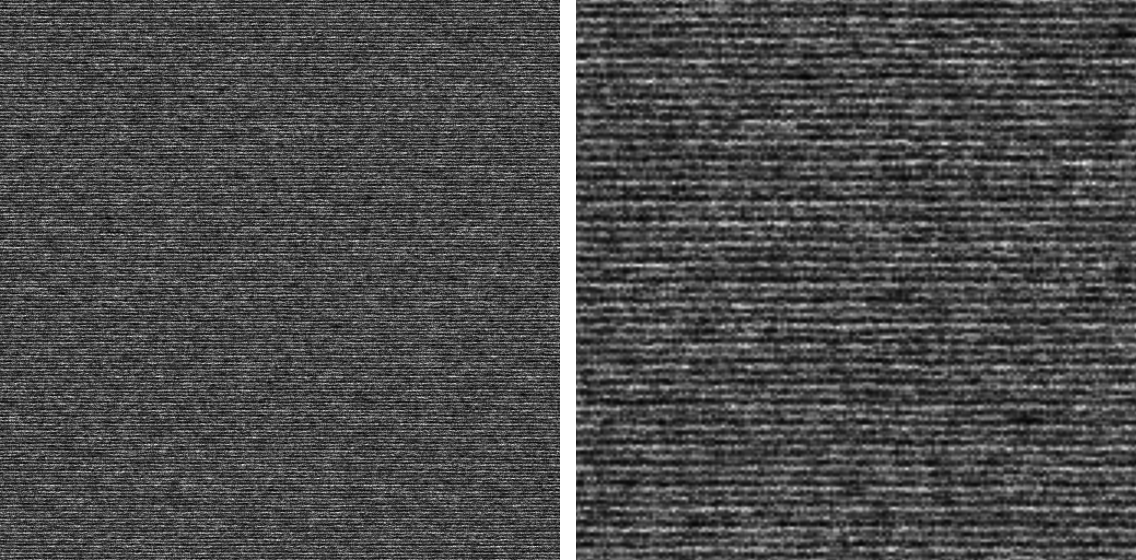
Left, the full canvas; right, a detail of the centre.
A WebGL 2 fragment shader for this texture:

```glsl
#version 300 es
precision highp float;
// Grey woven static: fine horizontal threads, crisp specks and dashes, a slanted grid of dark knots.

#define ROWS 165.0            // threads per canvas height
#define SPECK vec2(512.0, 512.0)
#define DASH vec2(185.0, 512.0)
#define ROW_GAIN 0.80
#define PAIR_GAIN 0.34
#define SPECK_GAIN 1.75
#define DASH_GAIN 1.6
#define STREAK_GAIN 0.8
#define WEAVE_GAIN 0.08
#define KNOT_GAIN 1.4
#define KNOT_SIZE vec2(0.0062, 0.0022)

const float TAU = 6.28319;
const vec2 KNOT_ORIGIN = vec2(0.5286, 0.4905);

uniform vec2 u_resolution;
out vec4 fragColor;

float hash(vec2 cell) {
  uvec2 k = uvec2(ivec2(cell) + 4096);
  uint h = k.x * 1597334677u ^ k.y * 3812015801u;
  h = (h ^ (h >> 15)) * 2246822519u;
  h = (h ^ (h >> 13)) * 3266489917u;
  return float((h ^ (h >> 16)) >> 8) / 16777216.0;
}

// Noise along one row; shift staggers the cells of neighbouring rows
float rowNoise(float x, float row, float shift) {
  x += shift * hash(vec2(row, 907.0));
  float i = floor(x);
  return mix(hash(vec2(i, row)), hash(vec2(i + 1.0, row)), smoothstep(0.0, 1.0, x - i));
}

// Smooth value noise, centred on zero
float noise(vec2 p, float shift) {
  float row = floor(p.y);
  float low = rowNoise(p.x, row, shift);
  float high = rowNoise(p.x, row + 1.0, shift);
  return mix(low, high, smoothstep(0.0, 1.0, p.y - row)) - 0.5;
}

// Dark smudge near each node of the slanted grid
float knot(vec2 node, vec2 fromNode, mat2 grid) {
  vec2 jitter = vec2(hash(node + 71.0), hash(node + 133.0)) - 0.5;
  vec2 d = (grid * fromNode - jitter * vec2(0.006, 0.003)) / KNOT_SIZE;
  d.y += 0.35 * d.x;
  return exp(-dot(d, d)) * (0.5 + 0.7 * hash(node + 211.0));
}

void main() {
  vec2 p = gl_FragCoord.xy / min(u_resolution.x, u_resolution.y);

  // Threads, with every second gap a little darker
  float wobble = 1.2 * noise(p * vec2(22.0, 70.0) + 300.0, 0.0);
  float phase = TAU * ROWS * p.y + wobble;
  float tone = ROW_GAIN * cos(phase) + PAIR_GAIN * cos(0.5 * phase + 0.6);

  // Slanted repeat, fading toward top and bottom
  mat2 grid = mat2(0.087, -0.0156, -0.0148, -0.058);
  vec2 q = inverse(grid) * (p - KNOT_ORIGIN);
  vec2 node = round(q);
  float fade = smoothstep(0.08, 0.32, p.y) * (1.0 - smoothstep(0.8, 1.0, p.y));
  float weave = -cos(TAU * q.y) * (0.7 + 0.5 * cos(TAU * q.x));

  // Specks, dashes and short streaks; stronger between the knots
  float grain = SPECK_GAIN * noise(p * SPECK - 0.5, 0.0);
  grain += DASH_GAIN * noise(p * DASH + vec2(900.0, 699.5), 40.0);
  grain += STREAK_GAIN * noise(p * vec2(60.0, 256.0) + 1400.0, 40.0);
  tone += grain * (1.0 + 0.12 * weave);

  tone += WEAVE_GAIN * weave;
  tone -= KNOT_GAIN * mix(0.35, 1.0, fade) * knot(node, q - node, grid);

  // Tone curve with a long bright tail
  tone = max(tone, -3.0);
  float grey = 0.275 + 0.153 * tone + 0.022 * tone * tone;
  fragColor = vec4(vec3(clamp(grey, 0.0, 1.0)), 1.0);
}
```
